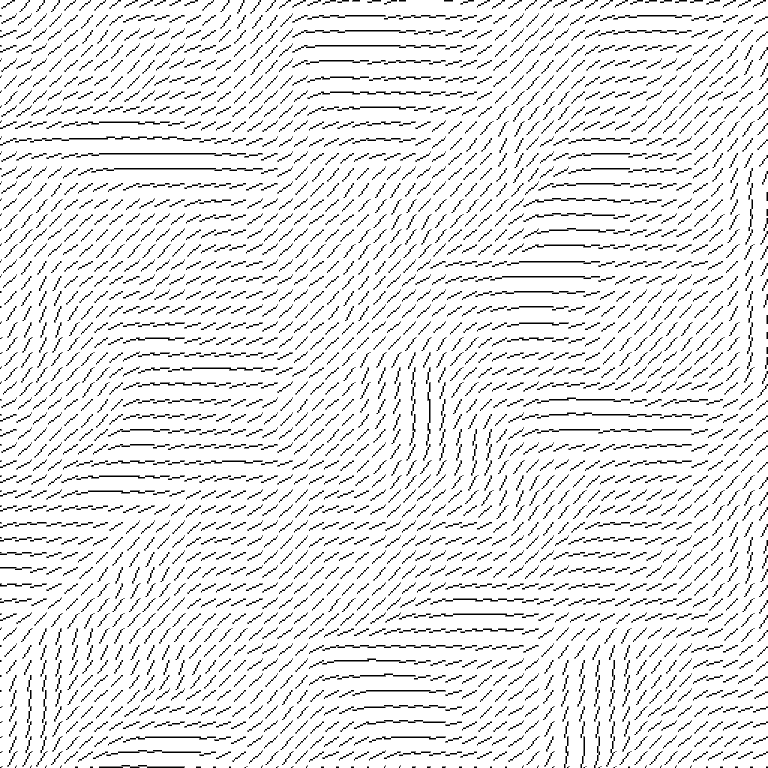
A three.js fragment shader for this pattern:

```glsl
varying vec2 vUv;

const float STEPS = 512.0;
const float NODES = 50.0;
const float FIELD_SCALE = 0.095;
const float MEAN_SLOPE = 0.6;
const float SLOPE_SWING = 1.45;
const float EDGE = 0.06;
const vec3 PAPER = vec3(1.0);
const vec3 INK = vec3(0.0);

// Unit gradient vector for a lattice corner
vec2 cornerGradient(vec2 corner) {
  float h = fract(sin(dot(corner, vec2(127.1, 311.7))) * 43758.55);
  float angle = 6.28318 * h;
  return vec2(cos(angle), sin(angle));
}

float gradientNoise(vec2 p) {
  vec2 i = floor(p);
  vec2 f = p - i;
  vec2 u = f * f * f * (f * (f * 6.0 - 15.0) + 10.0);
  float a = dot(cornerGradient(i), f);
  float b = dot(cornerGradient(i + vec2(1.0, 0.0)), f - vec2(1.0, 0.0));
  float c = dot(cornerGradient(i + vec2(0.0, 1.0)), f - vec2(0.0, 1.0));
  float d = dot(cornerGradient(i + vec2(1.0, 1.0)), f - vec2(1.0, 1.0));
  return mix(mix(a, b, u.x), mix(c, d, u.x), u.y);
}

float layeredNoise(vec2 p) {
  float sum = 0.0;
  float amplitude = 1.0;
  for (int octave = 0; octave < 3; octave++) {
    sum += amplitude * gradientNoise(p);
    p = p * 2.0 + vec2(17.3, 9.1);
    amplitude *= 0.5;
  }
  return sum;
}

// Flow angle: rising strokes, flattened where they would fall
float flowAngle(vec2 node, float mean, float swing) {
  vec2 q = node * vec2(0.85, 1.0) * FIELD_SCALE + vec2(4.37, 11.61);
  float angle = mean + swing * layeredNoise(q);
  return min(max(angle, 0.35 * angle), 1.65);
}

// Centre of the raster step that holds a point
vec2 stepCentre(vec2 p) {
  return floor(p) + 0.5;
}

// Stair-stepped stroke, one step thick along its minor axis
float steppedStroke(vec2 p, vec2 start, vec2 end, float edge) {
  vec2 span = end - start;
  vec2 q = p - start;
  if (abs(span.y) > abs(span.x)) {
    span = span.yx;
    q = q.yx;
  }
  float column = floor(q.x + 0.5);
  float row = floor(span.y / span.x * column + 0.5);
  float along = abs(q.x - 0.5 * span.x) - 0.5 * abs(span.x);
  float dist = max(abs(q.y - row), along);
  return 1.0 - smoothstep(0.5 - edge, 0.5 + edge, dist);
}

void main() {
  vec2 p = vUv * STEPS;
  float spacing = STEPS / NODES;
  vec2 cell = floor(stepCentre(p) / spacing);
  float ink = 0.0;

  // Strokes hang down and left from the nearby nodes
  for (int y = 0; y < 3; y++) {
    for (int x = 0; x < 3; x++) {
      vec2 node = cell + vec2(float(x), float(y));
      float angle = flowAngle(node, MEAN_SLOPE, SLOPE_SWING);
      vec2 tip = node - vec2(cos(angle), sin(angle));
      vec2 start = stepCentre(node * spacing);
      vec2 end = stepCentre(tip * spacing);
      ink = max(ink, steppedStroke(p, start, end, EDGE));
    }
  }

  gl_FragColor = vec4(mix(PAPER, INK, ink), 1.0);
}
```
